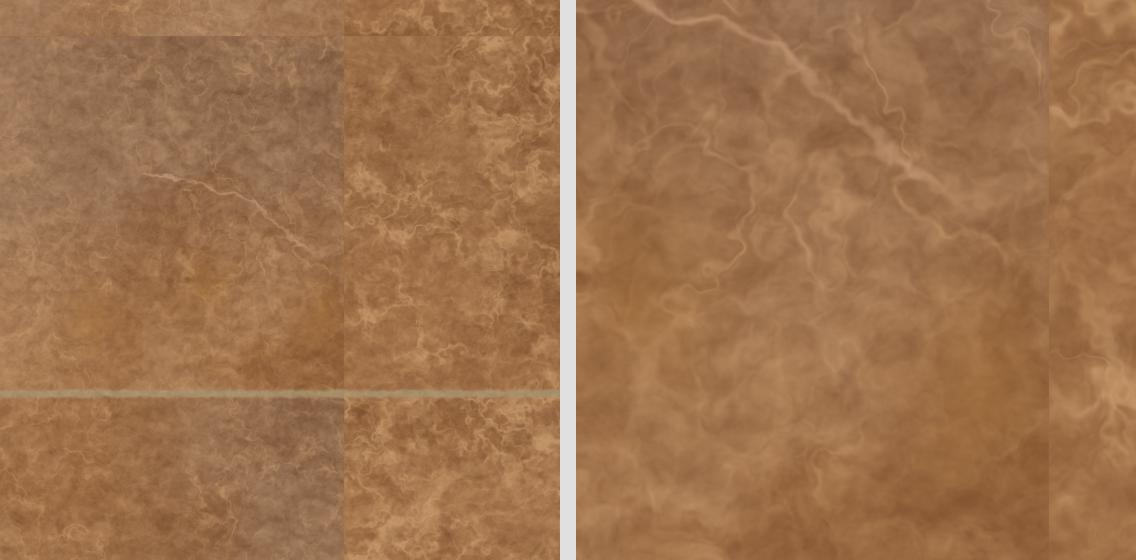
Left: the whole. Right: its middle third, enlarged.
A WebGL 1 fragment shader for this texture:

```glsl
precision highp float;
// Brown marble floor tiles: large squares with bare upright seams and a pale grout line.
// Each tile gets its own shifted gradient noise for mottling and grain, warped cell
// borders and noise ridges for veins, and slow shifts of cool, warm and bleached stone.
uniform vec2 u_resolution;

const float TILE_SIZE = 0.638;
const vec2 TILE_ORIGIN = vec2(-0.023, 0.297);
const vec3 DARK_STONE = vec3(0.48, 0.32, 0.195);
const vec3 LIGHT_STONE = vec3(0.76, 0.59, 0.415);
const vec3 VEIN_COLOR = vec3(0.79, 0.62, 0.44);
const vec3 PALE_CRACK = vec3(0.78, 0.61, 0.47);
const vec3 GOLD_STAIN = vec3(0.66, 0.46, 0.24);
const vec3 GROUT_COLOR = vec3(0.66, 0.57, 0.43);
const vec3 COOL_TINT = vec3(0.96, 0.98, 1.08);
const vec3 WARM_TINT = vec3(1.03, 0.98, 0.92);

vec2 hash2(vec2 p) {
  vec3 q = fract(p.xyx * vec3(0.1031, 0.1030, 0.0973));
  q += dot(q, q.yzx + 33.33);
  return fract((q.xx + q.yz) * q.zy);
}

float cornerSlope(vec2 cell, vec2 offset) {
  return dot(hash2(cell) * 2.0 - 1.0, offset);
}

float gradientNoise(vec2 p) {
  vec2 i = floor(p), f = fract(p);
  vec2 u = f * f * f * (f * (f * 6.0 - 15.0) + 10.0);
  vec2 e = vec2(1.0, 0.0);
  return mix(mix(cornerSlope(i, f), cornerSlope(i + e, f - e), u.x),
             mix(cornerSlope(i + e.yx, f - e.yx), cornerSlope(i + 1.0, f - 1.0), u.x), u.y);
}

float fbm(vec2 p) {
  float sum = 0.0, amplitude = 0.6;
  for (int i = 0; i < 4; i++) {
    sum += amplitude * gradientNoise(p);
    p = mat2(1.6, 1.2, -1.2, 1.6) * p + 7.3;
    amplitude *= 0.65;
  }
  return sum;
}

vec2 warpNoise(vec2 p) {
  return vec2(fbm(p), fbm(p + 31.7));
}

// Bright line along the zero crossings of noise
float ridge(vec2 p, float width) {
  return 1.0 - smoothstep(0.0, width, abs(gradientNoise(p)));
}

// Gap between the two nearest scattered points, zero on cell borders
float cellGap(vec2 p) {
  vec2 base = floor(p);
  float nearest = 8.0, second = 8.0;
  for (int y = -1; y <= 1; y++) {
    for (int x = -1; x <= 1; x++) {
      vec2 cell = base + vec2(float(x), float(y));
      float d = length(cell + hash2(cell) - p);
      second = min(second, max(nearest, d));
      nearest = min(nearest, d);
    }
  }
  return second - nearest;
}

// One long thin crack that bends downward to the right
float longCrack(vec2 p, vec2 warp) {
  float t = clamp((p.x - 0.23) / 0.35, 0.0, 1.0);
  float bend = 0.69 - 0.17 * pow(t, 2.3) + 0.035 * warp.y;
  float ends = smoothstep(0.0, 0.15, t) * (1.0 - smoothstep(0.85, 1.0, t));
  float line = 1.0 - smoothstep(0.0, 0.0042, abs(p.y - bend) / (1.0 + 0.6 * t));
  return ends * line * (0.75 + warp.x);
}

vec3 marble(vec2 p, vec2 tile, vec2 local) {
  float warmTile = mod(tile.x, 2.0), top = step(0.5, tile.y), bottom = step(tile.y, -0.5);
  vec2 q = p + hash2(tile + 19.0) * 40.0;
  vec2 warp = warpNoise(q * 13.0);
  float cloud = fbm(q * 4.5 + warp * 0.4);
  float grain = fbm(q * vec2(27.0, 36.0) + warp * 0.8);
  float fleck = fbm(q * 75.0);

  // Slow tonal drift across each tile
  float edgeFade = 1.0 - smoothstep(0.05, 0.42, local.x + 0.5 * cloud);
  float bleach = (1.0 - warmTile) * mix(edgeFade * (1.0 - 0.7 * bottom), 0.8, top);
  float cool = mix(smoothstep(0.1, 0.8, local.y), smoothstep(0.2, 1.0, local.x), bottom);
  cool = (mix(cool, 0.4, top) + 0.7 * cloud) * (1.0 - 0.85 * warmTile);

  // Cell veins at two scales, wispy threads and slanted streaks
  float patches = smoothstep(-0.3, 0.2, fbm(q * 5.0 + 11.0));
  float gap = cellGap(q * vec2(10.0, 13.0) + warp * 1.1);
  float fineGap = cellGap(q * vec2(23.0, 29.0) + warp * 1.6);
  float web = 1.0 - smoothstep(0.0, 0.2, gap);
  float fineWeb = 1.0 - smoothstep(0.0, 0.24, fineGap);
  float glow = exp(-4.0 * gap) - 0.4;
  float threads = ridge(q * vec2(13.0, 8.0) + warp * 0.9, 0.05);
  float wisps = ridge(q * vec2(34.0, 24.0) + warp * 1.2, 0.09);
  vec2 slanted = mat2(0.82, -0.57, 0.57, 0.82) * q;
  float streaks = ridge(slanted * vec2(3.0, 10.0) + warp * 0.5, 0.07) * bottom * warmTile;
  float veins = web * mix(0.12, 0.38, warmTile) + fineWeb * mix(0.12, 0.2, warmTile);
  veins = patches * (veins + threads * 0.3 + wisps * 0.13) + streaks * 0.3;

  float tone = 0.42 + 0.5 * cloud + 0.47 * grain + 0.24 * fleck + 0.2 * bleach;
  tone += 0.25 * glow * patches * warmTile - 0.06 * cool;
  vec3 color = mix(DARK_STONE, LIGHT_STONE, clamp(tone, 0.0, 1.05));
  color *= mix(WARM_TINT, COOL_TINT, clamp(cool + 0.3 * bleach + 0.1, 0.0, 1.0));
  return mix(color, VEIN_COLOR, clamp(veins * (0.9 + grain), 0.0, 0.65));
}

void main() {
  vec2 p = gl_FragCoord.xy / u_resolution;
  vec2 grid = (p - TILE_ORIGIN) / TILE_SIZE;
  vec2 tile = floor(grid), local = fract(grid);
  vec3 color = marble(p, tile, local);

  // Crack and golden stains
  vec2 warp = warpNoise(p * 14.0);
  color = mix(color, PALE_CRACK, clamp(0.75 * longCrack(p, warp), 0.0, 0.8));
  for (int i = 0; i < 3; i++) {
    float n = float(i);
    vec2 center = vec2(0.165 + 0.205 * n, 0.43 + 0.065 * mod(n, 2.0));
    vec2 d = (p - center + 0.03 * warp) / vec2(0.034, 0.05);
    color = mix(color, GOLD_STAIN, 0.4 * exp(-dot(d, d)));
  }

  // Thin bare seams, then ragged grout under every second row
  vec2 seam = abs(fract(grid + 0.5) - 0.5) * TILE_SIZE;
  float seamLine = 1.0 - smoothstep(0.0, 0.0025, min(seam.x, seam.y));
  color = mix(color, vec3(0.58, 0.43, 0.29), 0.3 * seamLine);
  float groutRow = 1.0 - step(0.5, mod(floor(grid.y + 0.5), 2.0));
  float wear = 0.006 * fbm(p * 45.0);
  float grout = groutRow * (1.0 - smoothstep(0.003, 0.0105, seam.y + wear));
  vec3 groutShade = GROUT_COLOR * (1.0 + 0.15 * fbm(p * 60.0));
  gl_FragColor = vec4(mix(color, groutShade, 0.9 * grout), 1.0);
}
```
